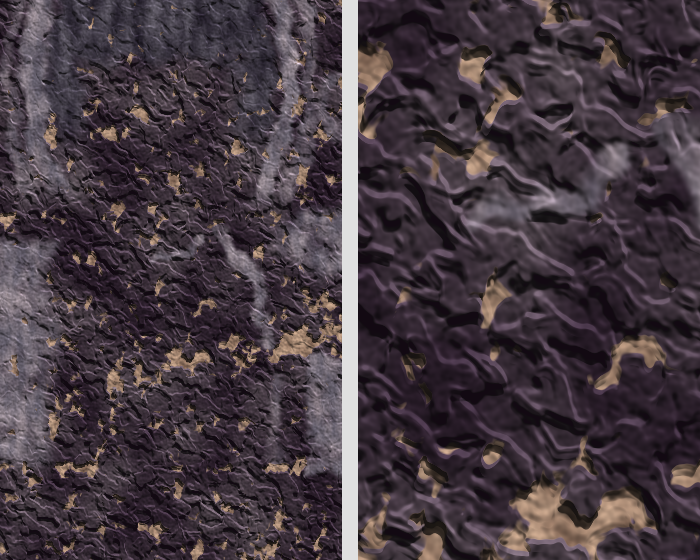
Left: the whole. Right: its middle third, enlarged.
Reproduce this texture procedurally as a WebGL 2 fragment shader.

```glsl
#version 300 es
precision highp float;
uniform vec2 u_resolution;
out vec4 fragColor;

float hash(vec2 cell) {
    vec3 v = fract(cell.xyx * vec3(0.1031, 0.1030, 0.0973));
    v += dot(v, v.yzx + 33.33);
    return fract((v.x + v.y) * v.z);
}

float cornerSlope(vec2 cell, vec2 corner, vec2 f) {
    float angle = 6.2832 * hash(cell + corner + 91.0);
    return dot(vec2(cos(angle), sin(angle)), f - corner);
}

// Gradient noise, roughly -0.7 to 0.7
float noise(vec2 p) {
    vec2 i = floor(p), f = p - i;
    vec2 w = f * f * f * (f * (f * 6.0 - 15.0) + 10.0);
    float low = mix(cornerSlope(i, vec2(0, 0), f), cornerSlope(i, vec2(1, 0), f), w.x);
    float high = mix(cornerSlope(i, vec2(0, 1), f), cornerSlope(i, vec2(1, 1), f), w.x);
    return mix(low, high, w.y);
}

float fbm(vec2 p, int octaves) {
    float sum = 0.0, amplitude = 1.0;
    for (int i = 0; i < octaves; i++) {
        sum += amplitude * noise(p);
        p = mat2(1.6, 1.2, -1.2, 1.6) * p + 7.3;
        amplitude *= 0.5;
    }
    return sum;
}

vec2 warp(vec2 p, float scale, float amount) {
    return p + amount * vec2(fbm(p * scale, 2), fbm(p * scale + 17.0, 2));
}

float segment(vec2 p, vec2 a, vec2 b) {
    vec2 d = b - a;
    return length(p - a - d * clamp(dot(p - a, d) / dot(d, d), 0.0, 1.0));
}

float box(vec2 p, vec2 center, vec2 halfSize) {
    vec2 d = abs(p - center) - halfSize;
    return length(max(d, 0.0)) + min(max(d.x, d.y), 0.0);
}

float band(float dist, float width, float blur) {
    return 1.0 - smoothstep(width - blur, width + blur, abs(dist));
}

float fill(float dist, float blur) {
    return 1.0 - smoothstep(-blur, blur, dist);
}

float spot(vec2 p, vec2 center, vec2 size) {
    vec2 d = (p - center) / size;
    return exp(-dot(d, d));
}

float haloDistance(vec2 p) {
    return length((p - vec2(0.288, 0.86)) / vec2(1.0, 1.5));
}

// Smooth pale wash: arcs, side panels and brush strokes
float washMask(vec2 p) {
    p += 0.024 * vec2(fbm(p * 13.0, 4), fbm(p * 13.0 + 31.0, 4));
    float halo = haloDistance(p);
    float above = smoothstep(0.62, 0.68, p.y);
    float arcs = above * max(band(halo - 0.228, 0.018, 0.008), 0.7 * band(halo - 0.268, 0.012, 0.007));
    float panels = fill(box(p, vec2(0.0, 0.37), vec2(0.085, 0.19)), 0.025);
    panels = max(panels, fill(box(p, vec2(0.61, 0.255), vec2(0.062, 0.105)), 0.008));
    panels = max(panels, 0.9 * fill(length((p - vec2(0.61, 0.57)) / vec2(1.6, 0.8)) - 0.075, 0.025));
    float strokes = band(segment(p, vec2(0.40, 0.58), vec2(0.455, 0.50)), 0.014, 0.006);
    strokes = max(strokes, band(segment(p, vec2(0.455, 0.50), vec2(0.478, 0.38)), 0.009, 0.006));
    strokes = max(strokes, 0.8 * band(segment(p, vec2(0.27, 0.535), vec2(0.36, 0.565)), 0.006, 0.004));
    strokes = max(strokes, 0.6 * band(segment(p, vec2(0.50, 0.32), vec2(0.495, 0.18)), 0.011, 0.008));
    strokes = max(strokes, 0.7 * band(length(p - vec2(0.62, 0.81)) - 0.05, 0.009, 0.006));
    return max(max(arcs, panels), strokes);
}

float domeMask(vec2 p) {
    float edge = 0.03 * fbm(p * 20.0, 3);
    float cap = fill(haloDistance(p) - 0.205 + edge, 0.015);
    float sides = smoothstep(0.11, 0.17, abs(p.x - 0.288) + edge) * smoothstep(0.70, 0.80, p.y);
    return cap * max(smoothstep(0.875, 0.91, p.y + edge), sides);
}

// Where flakes have fallen and the ochre ground shows
float lossMask(vec2 p, float smoothness) {
    float density = 1.1 * band(segment(p, vec2(0.25, 0.34), vec2(0.62, 0.40)), 0.02, 0.025);
    density += 0.7 * spot(p, vec2(0.58, 0.44), vec2(0.08, 0.06));
    density += 0.9 * spot(p, vec2(0.49, 0.01), vec2(0.09, 0.05));
    density += 0.3 * spot(p, vec2(0.13, 0.24), vec2(0.10, 0.20));
    density += 0.3 * spot(p, vec2(0.28, 0.75), vec2(0.16, 0.13));
    density += 0.45 * spot(p, vec2(0.54, 0.80), vec2(0.08, 0.18));
    vec2 q = warp(p, 50.0, 0.009);
    float patches = noise(q * 27.0 + 5.0) + 0.6 * noise(q * 58.0) + 0.35 * noise(q * 125.0);
    float limit = 0.40 - 0.48 * density + 0.28 * smoothness;
    return smoothstep(limit - 0.04, limit + 0.07, patches);
}

// Ragged flakes leaning down to the right, with broken rims and grit
float relief(vec2 p, float smoothness, float loss) {
    vec2 leaning = vec2(0.72 * dot(p, vec2(0.8, -0.6)), 1.1 * dot(p, vec2(0.6, 0.8)));
    vec2 q = warp(leaning, 42.0, 0.013);
    float plates = smoothstep(-0.10, 0.10, noise(q * 38.0) + 0.35 * noise(q * 90.0));
    float rims = 1.0 - smoothstep(0.0, 0.2, abs(noise(q * 52.0 + 11.0)));
    rims *= smoothstep(-0.15, 0.3, noise(p * 33.0 + 4.0));
    float grit = 0.45 * noise(q * 105.0) + 0.2 * noise(p * 190.0);
    float rough = 0.6 * plates + 0.45 * rims + grit;
    return mix(rough, 0.5 * grit + 0.1 * plates, max(smoothness, 0.75 * loss)) - 0.25 * loss;
}

float surface(vec2 p, float smoothness) {
    return relief(p, smoothness, lossMask(p, smoothness));
}

void main() {
    vec2 p = gl_FragCoord.xy / u_resolution.y;
    vec2 toLight = vec2(0.3, 0.95);
    float wash = clamp(washMask(p) * (0.9 + 0.7 * fbm(p * 24.0, 4)), 0.0, 1.0);
    float dome = domeMask(p);
    float smoothness = min(max(wash, 0.7 * dome), 0.9);
    float loss = lossMask(p, smoothness);

    // Pigments
    float stain = fbm(p * 8.0 + 3.0, 4);
    float streak = fbm(p * vec2(38.0, 14.0), 4);
    vec3 paint = mix(vec3(0.15, 0.105, 0.15), vec3(0.34, 0.30, 0.325), clamp(0.33 + 0.9 * stain, 0.0, 1.0));
    paint = mix(paint, vec3(0.25, 0.235, 0.28) + 0.2 * streak, 0.85 * dome);
    vec3 washColor = mix(vec3(0.38, 0.36, 0.41), vec3(0.60, 0.55, 0.58), clamp(0.45 + streak, 0.0, 1.0));
    paint = mix(paint, washColor, wash);
    vec3 ochre = mix(vec3(0.46, 0.36, 0.30), vec3(0.70, 0.58, 0.49), clamp(0.65 + fbm(p * 50.0, 3), 0.0, 1.0));
    vec3 color = mix(paint, ochre, loss);

    // Slanting light and short cast shadows
    float height = relief(p, smoothness, loss);
    float slope = height - surface(p + 0.003 * toLight, smoothness);
    float blocked = surface(p + 0.0075 * toLight, smoothness) - height;
    color *= 1.0 + clamp(1.2 * slope, -0.5, mix(0.6, 0.12, loss));
    color *= 1.0 - 0.68 * smoothstep(0.1, 0.65, blocked);
    color += vec3(0.07, 0.065, 0.075) * smoothstep(0.1, 0.5, slope) * (1.0 - loss);
    color *= 1.0 + 0.16 * noise(p * 240.0);
    fragColor = vec4(max(color, vec3(0.07, 0.035, 0.07)), 1.0);
}
```
